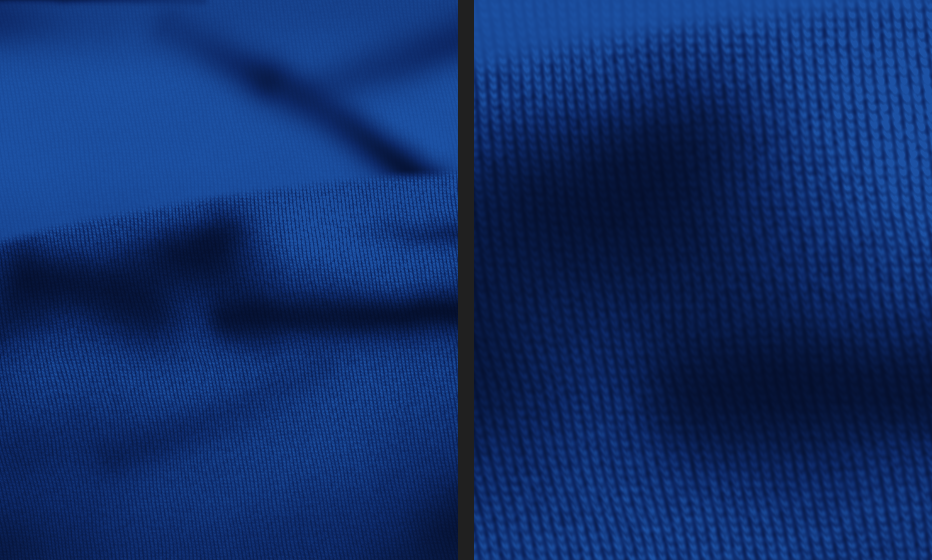
Left: the whole. Right: its middle third, enlarged.
A Shadertoy shader for this texture:

```glsl
// Draws softly folded blue jersey cloth with fine knitted ribs and a shallow focus.

const float TAU = 6.2831853;
const vec3 SHADOW_BLUE = vec3(0.012, 0.045, 0.145);
const vec3 MIDDLE_BLUE = vec3(0.052, 0.160, 0.408);
const vec3 LIT_BLUE = vec3(0.100, 0.290, 0.600);
const vec2 KNIT_DENSITY = vec2(146.0, 184.0); // ribs and stitches per canvas height
const float RIB_LEAN = 0.17;

float hash(vec2 cell) {
    vec3 h = fract(vec3(cell.xyx) * 0.1031);
    h += dot(h, h.yzx + 33.33);
    return fract((h.x + h.y) * h.z);
}

float noise(vec2 p) {
    vec2 cell = floor(p), f = fract(p);
    f = f * f * (3.0 - 2.0 * f);
    float low = mix(hash(cell), hash(cell + vec2(1, 0)), f.x);
    float high = mix(hash(cell + vec2(0, 1)), hash(cell + vec2(1, 1)), f.x);
    return mix(low, high, f.y);
}

float fbm(vec2 p) {
    float sum = 0.0, weight = 0.5;
    for (int i = 0; i < 4; i++) {
        sum += weight * noise(p);
        p = mat2(1.6, 1.2, -1.2, 1.6) * p + 7.3;
        weight *= 0.5;
    }
    return sum;
}

// Soft falloff around the segment from a to b, its strength running from start to end
float glow(vec2 p, vec2 a, vec2 b, float width, float start, float end) {
    vec2 ab = b - a;
    float t = clamp(dot(p - a, ab) / dot(ab, ab), 0.0, 1.0);
    float d = length(p - a - ab * t) / width;
    return mix(start, end, smoothstep(0.0, 1.0, t)) * exp(-d * d);
}

// Light that remains beside a fold
float shade(vec2 p, vec2 a, vec2 b, float width, float start, float end) {
    return 1.0 - glow(p, a, b, width, start, end);
}

float ridgeHeight(float x) {
    return 0.57 + 0.25 * x - 0.12 * x * x;
}

// Blurred cloth behind the ridge
float backLight(vec2 p) {
    float light = 1.06 - 0.20 * smoothstep(0.84, 1.0, p.y);
    light -= 0.10 * smoothstep(0.72, 0.56, p.y);
    light += glow(p, vec2(0.45, 0.92), vec2(0.76, 0.74), 0.030, 0.0, 0.10);
    // Long diagonal fold, bowed a little
    vec2 bowed = p - vec2(0.0, 0.012 * sin(TAU * (p.x - 0.33) * 1.2));
    light *= shade(bowed, vec2(0.30, 0.955), vec2(0.48, 0.845), 0.042, 0.25, 0.55);
    light *= shade(bowed, vec2(0.48, 0.845), vec2(0.77, 0.670), 0.040, 0.35, 0.90);
    light *= shade(p, vec2(0.54, 0.83), vec2(0.86, 0.94), 0.045, 0.30, 0.48);
    light *= shade(p, vec2(-0.05, 0.97), vec2(0.18, 0.95), 0.050, 0.40, 0.08);
    return light * shade(p, vec2(0.00, 1.006), vec2(0.36, 1.006), 0.010, 0.88, 0.20);
}

// Sharp cloth in front of the ridge
float frontLight(vec2 p) {
    float light = 0.61 + 0.26 * smoothstep(0.50, 0.64, p.y);
    light -= 0.12 * smoothstep(0.25, 0.0, p.y);
    light += glow(p, vec2(0.56, 0.57), vec2(0.78, 0.51), 0.070, 0.24, 0.26);
    light += glow(p, vec2(0.12, 0.33), vec2(0.78, 0.32), 0.070, 0.14, 0.16);
    light += glow(p, vec2(0.30, 0.12), vec2(0.62, 0.20), 0.090, 0.08, 0.14);
    // Deep hollows
    light *= shade(p, vec2(0.33, 0.54), vec2(0.40, 0.565), 0.060, 0.66, 0.72);
    light *= shade(p, vec2(0.06, 0.50), vec2(0.27, 0.44), 0.062, 0.78, 0.64);
    light *= shade(p, vec2(-0.06, 0.39), vec2(0.04, 0.45), 0.055, 0.82, 0.45);
    light *= shade(p, vec2(0.24, 0.47), vec2(0.36, 0.53), 0.065, 0.36, 0.30);
    light *= shade(p, vec2(0.40, 0.52), vec2(0.47, 0.45), 0.060, 0.40, 0.45);
    light *= shade(p, vec2(0.42, 0.432), vec2(0.84, 0.44), 0.040, 0.72, 0.90);
    // Shallow creases
    light *= shade(p, vec2(0.60, 0.59), vec2(0.84, 0.58), 0.026, 0.05, 0.50);
    light *= shade(p, vec2(0.20, 0.19), vec2(0.58, 0.34), 0.040, 0.32, 0.20);
    light *= shade(p, vec2(0.03, 0.20), vec2(0.15, 0.23), 0.075, 0.32, 0.22);
    light *= shade(p, vec2(0.72, -0.03), vec2(0.86, 0.07), 0.085, 0.50, 0.75);
    return light * shade(p, vec2(-0.04, 0.00), vec2(0.12, 0.00), 0.100, 0.52, 0.25);
}

// Ribs of lopsided V-shaped stitches, about 0.47 on average
float knit(vec2 u) {
    float across = fract(u.x) - 0.5;
    float rib = smoothstep(0.5, 0.12, abs(across));
    float slant = 0.8 * abs(across) - 0.5 * across;
    float stitch = 0.5 + 0.5 * cos(TAU * (u.y - slant));
    return rib * (0.52 + 0.48 * stitch);
}

vec3 clothColor(float light) {
    vec3 dark = mix(SHADOW_BLUE, MIDDLE_BLUE, clamp(light / 0.52, 0.0, 1.0));
    return mix(dark, LIT_BLUE, clamp((light - 0.52) / 0.48, 0.0, 1.25));
}

void mainImage(out vec4 fragColor, in vec2 fragCoord) {
    vec2 p = fragCoord / iResolution.y;
    vec2 bend = vec2(fbm(p * 4.0), fbm(p * 4.0 + 19.0)) - 0.47;
    vec2 q = p + 0.07 * bend;

    // Folds and the ridge between both layers
    float above = p.y - ridgeHeight(p.x) - 0.006 * bend.x;
    float back = smoothstep(-0.016, 0.010, above);
    float light = mix(frontLight(q), backLight(mix(p, q, 0.5)), back);
    light *= 1.0 + 0.22 * bend.y * (1.0 - 0.6 * back);

    // Knit, sharpest just in front of the ridge
    float focus = mix(0.72 + 0.28 * smoothstep(0.05, 0.40, p.y), 0.14, back);
    focus *= smoothstep(0.8, 0.3, KNIT_DENSITY.y / iResolution.y);
    vec2 thread = vec2(p.x + RIB_LEAN * p.y, p.y) + 0.025 * bend;
    float weave = knit(thread * KNIT_DENSITY) - 0.47;
    float fuzz = noise(p * 330.0) - 0.5;
    light *= 1.0 + focus * (0.72 * weave + 0.36 * fuzz);

    fragColor = vec4(clothColor(light), 1.0);
}
```
